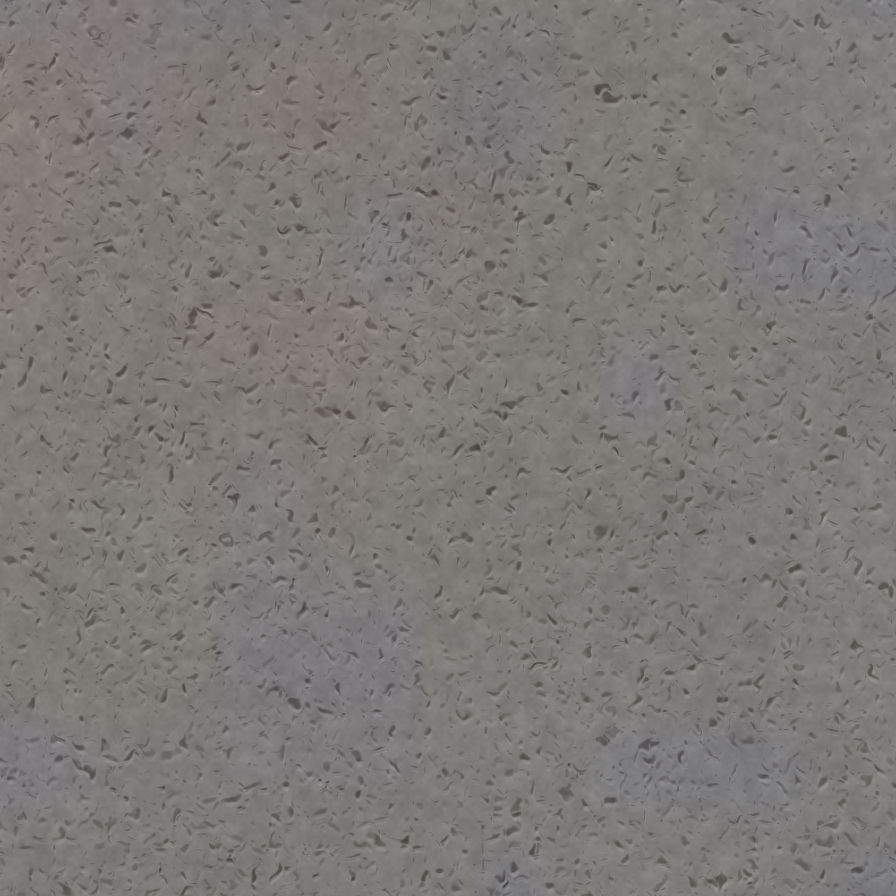
Reproduce this texture procedurally as a three.js fragment shader.

```glsl
// Weathered grey concrete: fine grain, soft stains and small ragged pits lit from above.
varying vec2 vUv;

const vec3 CONCRETE = vec3(0.497, 0.488, 0.474);
const vec3 PIT_DROP = vec3(0.175, 0.178, 0.180);   // colour lost in the deepest pits
const vec3 WARM_STAIN = vec3(0.014, -0.004, -0.008);
const vec3 COOL_STAIN = vec3(-0.006, -0.002, 0.020);
const float LARGE_CELLS = 50.0;                    // pit cells across the canvas
const float SMALL_CELLS = 88.0;
const float SMALL_DEPTH = 0.60;
const float RAGGED = 0.011;                        // warp that breaks up pit outlines
const float TILT = 0.25;                           // mean slope of the pits, radians
const float TILT_SPREAD = 2.3;
const vec2 TO_LIGHT = vec2(-0.0010, 0.0052);
const float RIM_LIGHT = 0.060;
const float GRAIN = 0.055;
const float MOTTLE = 0.042;
const float CLOUD = 0.030;

vec2 hash2(vec2 cell) {
  vec3 q = fract(cell.xyx * vec3(0.1031, 0.1030, 0.0973));
  q += dot(q, q.yzx + 33.33);
  return fract((q.xx + q.yz) * q.zy);
}

// Smooth value noise, 0 to 1
float noise(vec2 p) {
  vec2 c = floor(p);
  vec2 f = fract(p);
  f = f * f * (3.0 - 2.0 * f);
  float low = mix(hash2(c).x, hash2(c + vec2(1.0, 0.0)).x, f.x);
  float high = mix(hash2(c + vec2(0.0, 1.0)).x, hash2(c + 1.0).x, f.x);
  return mix(low, high, f.y);
}

// Share of cells that hold a pit, in clusters and denser toward the bottom
float pitShare(vec2 uv) {
  float cluster = 0.6 * noise(uv * 6.0 + 3.0) + 0.4 * noise(uv * 15.0 + 40.0);
  return 0.22 + 0.62 * cluster + 0.14 * (1.0 - uv.y);
}

// Cellular scatter of soft, slanted ellipses
float pitLayer(vec2 uv, float cells) {
  vec2 p = uv * cells;
  float depth = 0.0;
  for (int j = -1; j <= 1; j++) {
    for (int i = -1; i <= 1; i++) {
      vec2 cell = floor(p) + vec2(float(i), float(j));
      vec2 place = hash2(cell + cells);
      vec2 shape = hash2(cell + cells + 71.0);
      vec2 kind = hash2(cell + cells + 137.0);
      float angle = TILT + (shape.x - 0.5) * TILT_SPREAD;
      float c = cos(angle);
      float s = sin(angle);
      vec2 d = p - cell - place;
      d = vec2(c * d.x + s * d.y, c * d.y - s * d.x);
      vec2 radii = vec2(mix(0.20, 0.58, shape.y * shape.y), mix(0.13, 0.23, kind.y));
      float body = 1.0 - smoothstep(0.30, 1.15, length(d / radii));
      float present = step(kind.x, pitShare(cell / cells));
      float strength = mix(0.30, 1.0, fract(kind.y * 7.0 + shape.x));
      depth = max(depth, body * present * strength);
    }
  }
  return depth;
}

float pits(vec2 uv) {
  vec2 warp = vec2(noise(uv * 105.0 + 9.0), noise(uv * 105.0 + 57.0)) - 0.5;
  vec2 p = uv + RAGGED * warp;
  return max(pitLayer(p, LARGE_CELLS), SMALL_DEPTH * pitLayer(p, SMALL_CELLS));
}

void main() {
  vec2 uv = vUv;

  // Surface tone from broad clouds down to fine grain
  float cloud = 0.6 * noise(uv * 5.0 + 21.0) + 0.4 * noise(uv * 13.0 + 8.0) - 0.5;
  float mottle = noise(uv * vec2(62.0, 78.0) + 5.0) - 0.5;
  float grain = 0.6 * noise(uv * 165.0) + 0.4 * noise(uv * 290.0 + 31.0) - 0.5;
  vec3 color = CONCRETE + CLOUD * cloud + MOTTLE * mottle + GRAIN * grain;

  // Warm stain at the upper left, cool patches elsewhere
  float warm = smoothstep(0.9, 0.1, length(uv - vec2(0.1, 0.9)));
  warm *= 0.4 + noise(uv * 8.0 + 14.0);
  float cool = smoothstep(0.58, 0.90, noise(uv * 7.0 + 63.0));
  color += WARM_STAIN * warm + COOL_STAIN * cool;

  // Dark hollows with a lit lower rim
  float depth = pits(uv);
  float rim = max(pits(uv + TO_LIGHT) - depth, 0.0);
  color += RIM_LIGHT * rim - PIT_DROP * depth * (0.8 + 0.4 * noise(uv * 140.0 + 77.0));

  gl_FragColor = vec4(color, 1.0);
}
```
